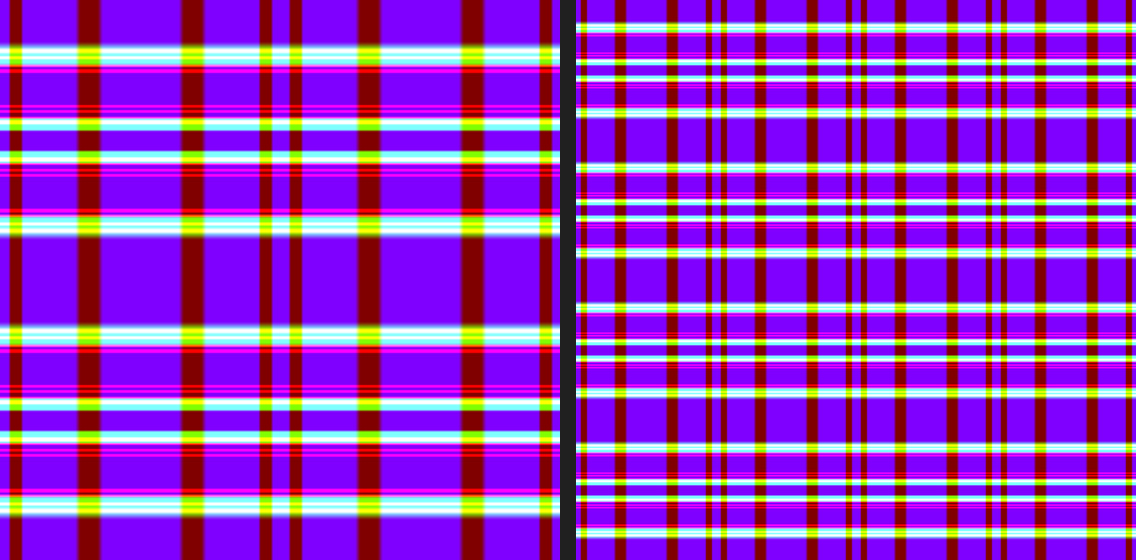
Left: one tile. Right: repeated 2 by 2.
Give the GLSL for this pattern, as a three.js fragment shader.

```glsl
#define REPEATS 2.0
#define THREADS 384.0
#define AXIS vec2(0.503, 0.497)
#define GROUND vec3(0.5, 0.0, 1.0)
#define LINE_RED vec3(0.5, 0.0, 0.0)
#define BAND_GREEN vec3(0.0, 1.0, 0.0)
#define STRIPE_BLUE vec3(0.0, 0.0, 1.0)

varying vec2 vUv;

// Soft stripe around a centre, all lengths in threads
float stripe(float d, float centre, float halfWidth, float blur) {
  return 1.0 - smoothstep(halfWidth - blur, halfWidth + blur, abs(d - centre));
}

// Stripe with a different blur on each side
float band(float d, float inner, float outer, float innerBlur, float outerBlur) {
  return smoothstep(inner - innerBlur, inner + innerBlur, d)
       * (1.0 - smoothstep(outer - outerBlur, outer + outerBlur, d));
}

// Upright stripes: one wide, one narrow on each side of the axis
float uprightStripes(float d) {
  return max(stripe(d, 71.0, 15.5, 4.5), stripe(d, 171.4, 8.5, 2.2));
}

// Broad level bands
float levelBands(float d) {
  return max(band(d, 14.0, 31.0, 2.0, 2.2), band(d, 103.5, 130.5, 4.0, 6.5));
}

// Fine level lines, inner group then outer group
float levelLines(float d) {
  float inner = stripe(d, 25.5, 2.9, 1.6)
              + stripe(d, 31.8, 1.4, 1.0)
              + stripe(d, 40.3, 1.8, 1.2)
              + stripe(d, 47.4, 1.8, 1.2);
  float outer = stripe(d, 95.7, 2.6, 1.4)
              + stripe(d, 102.8, 1.7, 1.2)
              + stripe(d, 114.0, 2.1, 1.6)
              + stripe(d, 123.3, 3.2, 2.4);
  return min(inner + outer, 1.0);
}

void main() {
  // Mirrored distance from the axes of the repeat
  vec2 d = abs(fract(vUv * REPEATS - AXIS + 0.5) - 0.5) * THREADS;

  // Each set of threads drives its own colour channel
  vec3 colour = GROUND;
  colour += LINE_RED * levelLines(d.y);
  colour += BAND_GREEN * levelBands(d.y);
  colour -= STRIPE_BLUE * uprightStripes(d.x);

  gl_FragColor = vec4(clamp(colour, 0.0, 1.0), 1.0);
}
```
